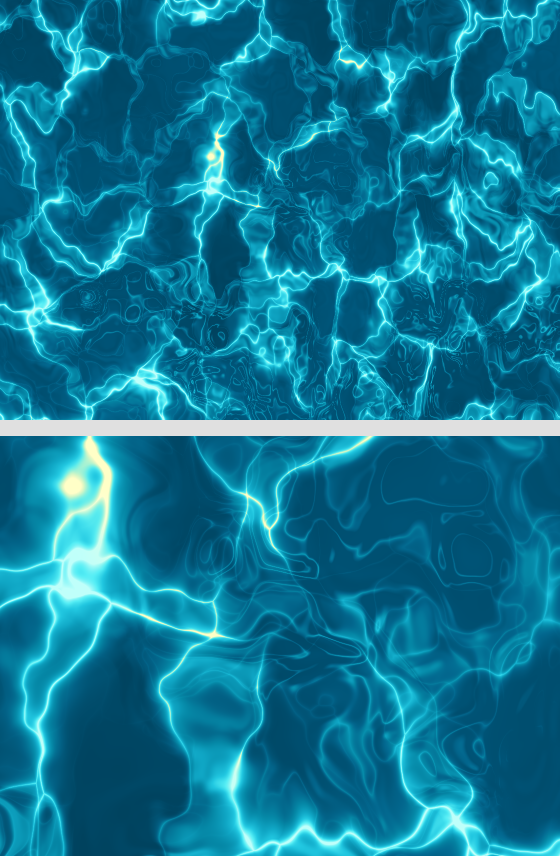
Top: the whole. Bottom: its middle third, enlarged.
Give the GLSL for this texture, as a WebGL 1 fragment shader.

```glsl
precision highp float;
// Sunlit pool water: a net of bright caustic lines, folded light sheets and fine ripples.
uniform vec2 u_resolution;

#define CELLS 5.7          // caustic cells per canvas height
#define WARP 0.85          // bending of the net
#define SPLIT 0.40         // distance between paired caustic lines
#define LINE_SOFT 0.010    // softness of the line cores
#define SHEET_LIGHT 11.0   // light inside folded sheets
#define RIPPLE_LIGHT 30.0  // light on small ripples
#define TONE_GAIN 1.35
#define TONE_BIAS -2.3
#define TONE_BEND 0.28     // extra contrast towards the highlights

const vec3 DEEP = vec3(0.00, 0.31, 0.44);
const vec3 BLUE = vec3(0.01, 0.40, 0.55);
const vec3 TEAL = vec3(0.02, 0.53, 0.65);
const vec3 AQUA = vec3(0.06, 0.65, 0.77);
const vec3 CYAN = vec3(0.13, 0.78, 0.88);
const vec3 GLOW = vec3(0.33, 0.93, 0.96);
const vec3 GLINT = vec3(0.75, 1.0, 0.98);

vec2 hash2(vec2 p) {
  vec3 h = fract(p.xyx * vec3(0.1031, 0.1030, 0.0973));
  h += dot(h, h.yzx + 33.33);
  return fract((h.xx + h.yz) * h.zy);
}

float noise(vec2 p) {
  vec2 i = floor(p), f = fract(p);
  f = f * f * f * (f * (f * 6.0 - 15.0) + 10.0);
  float low = mix(hash2(i).x, hash2(i + vec2(1.0, 0.0)).x, f.x);
  float high = mix(hash2(i + vec2(0.0, 1.0)).x, hash2(i + 1.0).x, f.x);
  return mix(low, high, f.y);
}

vec2 noise2(vec2 p) {
  return vec2(noise(p), noise(p + vec2(37.2, 71.7))) - 0.5;
}

// Cellular net: x = distance to the nearest border, y = id of the cell.
vec2 net(vec2 p) {
  vec2 base = floor(p);
  float nearest = 9.0, second = 9.0, id = 0.0;
  for (int y = -1; y <= 1; y++) {
    for (int x = -1; x <= 1; x++) {
      vec2 cell = base + vec2(float(x), float(y));
      vec2 seed = hash2(cell + 50.0);
      float d = length(cell + 0.1 + 0.8 * seed - p);
      if (d < nearest) {
        second = nearest;
        nearest = d;
        id = seed.x + 3.0 * seed.y;
      } else {
        second = min(second, d);
      }
    }
  }
  return vec2(0.6 * (second - nearest), id);
}

float line(float d) {
  return 1.0 / (d + LINE_SOFT);
}

vec3 palette(float t) {
  vec3 c = mix(DEEP, BLUE, clamp(t, 0.0, 1.0));
  c = mix(c, TEAL, clamp(t - 1.0, 0.0, 1.0));
  c = mix(c, AQUA, clamp(t - 2.0, 0.0, 1.0));
  c = mix(c, CYAN, clamp(t - 3.0, 0.0, 1.0));
  c = mix(c, GLOW, clamp(t - 4.0, 0.0, 1.0));
  return mix(c, GLINT, clamp(0.6 * (t - 5.0), 0.0, 1.0));
}

vec3 water(vec2 p) {
  // Cells shrink to the right; broad and fine waves bend the net.
  vec2 q = CELLS * (p + vec2(0.13 * p.x * p.x, 0.0));
  vec2 fine = noise2(q * 3.1 + 9.0);
  q += WARP * noise2(q * 0.9) + 0.24 * fine + 0.09 * noise2(q * 7.5);

  // Long soft streaks and short ones across them give the light its grain.
  vec2 grain = mat2(0.8, 0.6, -0.6, 0.8) * q + 0.5 * fine;
  float streak = noise(grain * vec2(3.0, 9.0) + 2.0 * fine);
  float fleck = noise(grain * vec2(11.0, 5.0) + 17.0);

  // Two displaced copies of one net enclose folded sheets of light.
  vec2 shift = SPLIT * noise2(q * 0.8 + 20.0) + 0.18 * noise2(q * 2.4 + 5.0);
  vec2 front = net(q + shift), back = net(q - shift);
  float between = step(0.001, abs(front.y - back.y));
  float sheet = between * smoothstep(0.0, 0.05, min(front.x, back.x));
  float light = 0.6 * line(front.x) + 0.4 * line(back.x);
  light *= mix(0.35, 2.1, smoothstep(0.2, 0.8, noise(q * 1.7 + 60.0)));
  light *= 0.6 + 0.5 * streak + 0.4 * fleck;
  light += SHEET_LIGHT * sheet * (0.2 + 1.6 * streak * streak + 0.7 * fleck * fleck);

  // Faint secondary filaments gather in patches.
  float patchy = smoothstep(0.4, 0.8, noise(q * 0.7 + 13.0) + 0.12 * (p.x - p.y));
  float filament = net(q * 2.2 + 1.2 * fine + 30.0).x;
  light += (0.02 + 0.20 * patchy) * line(filament + 0.01);

  // Short wavelets, strongest round the middle and at the lower right.
  vec2 swirl = (p - vec2(0.73, 0.52)) * vec2(1.0, 0.8) + 0.05 * fine;
  float stir = exp(-90.0 * dot(swirl, swirl));
  stir += smoothstep(0.66, 0.95, noise(q * 0.75 + 41.0) + 0.28 * (p.x - p.y) - 0.08);
  stir = min(stir, 1.0);
  float wavelet = noise(grain * vec2(2.2, 5.0) + 1.5 * fine) + 0.3 * fleck;
  float crest = pow(1.0 - abs(sin(8.0 * wavelet)), 3.0);
  light = light * (1.0 - 0.35 * stir) + RIPPLE_LIGHT * stir * crest * (0.3 + 1.2 * streak);

  // Tone, depth shading and rare warm dispersion on the brightest lines.
  float tone = TONE_GAIN * log(light) + TONE_BIAS;
  tone = max(tone, 0.0);
  tone *= 0.5 + TONE_BEND * tone;
  vec3 color = palette(tone);
  float depth = 0.82 + 0.28 * noise(q * 0.6 + 80.0) + 0.08 * streak;
  color *= mix(depth, 1.0, smoothstep(0.0, 2.0, tone));
  float warm = smoothstep(4.5, 6.0, tone) * smoothstep(0.75, 0.9, noise(q * 0.8 + 95.0));
  return color + warm * vec3(0.3, 0.0, -0.2);
}

void main() {
  vec3 sum = vec3(0.0);
  for (int i = 0; i < 4; i++) {
    float k = float(i);
    vec2 offset = vec2(mod(k, 2.0), floor(k * 0.5)) * 0.5 - 0.25;
    sum += water((gl_FragCoord.xy + offset) / u_resolution.y);
  }
  gl_FragColor = vec4(sum * 0.25, 1.0);
}
```
